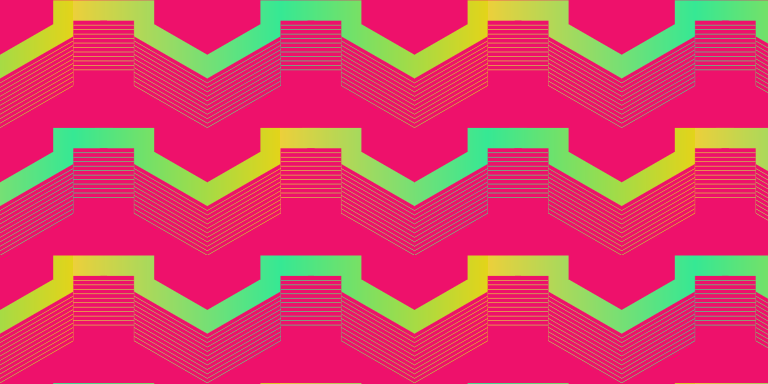
Write a Shadertoy shader that draws this pattern.

```glsl
// Stepped zigzag ribbons on hot pink, each trailing a stack of hairlines.
// One folded profile gives the ribbon edges; the hairlines repeat its lower
// edge, and the gradient swaps direction from cell to cell and row to row.

// Lengths are in units of 1/384 of the canvas height.
const float UNITS = 384.0;
const vec2 PERIOD = vec2(207.2, 127.6);
const vec2 ORIGIN = vec2(103.7, 0.3);   // plateau centre, distance from top
const float OUTER_HALF = 50.5;          // half width of the plateau
const float INNER_HALF = 30.4;          // half width of the notch below it
const float PLATEAU = 20.4;             // ribbon thickness on the plateau
const float VALLEY_TOP = 54.4;
const float VALLEY_BOTTOM = 78.2;
const float SLOPE = 0.575;
const float LINE_COUNT = 11.0;
const float LINE_GAP = 4.47;
const float LINE_WIDTH = 0.65;
const float SIDE_STRENGTH = 0.5;

const vec3 PINK = vec3(0.932, 0.066, 0.420);
const vec3 AMBER = vec3(0.925, 0.815, 0.230);
const vec3 YELLOW = vec3(0.890, 0.830, 0.100);
const vec3 TEAL = vec3(0.210, 0.910, 0.580);

// Soft step: 1 where the signed distance is positive.
float cover(float dist, float px) {
    return clamp(dist / px + 0.5, 0.0, 1.0);
}

// Share of a pixel filled by a hairline at the given distance.
float hairline(float dist, float px) {
    float h = 0.5 * LINE_WIDTH;
    float overlap = min(dist + 0.5 * px, h) - max(dist - 0.5 * px, -h);
    return clamp(overlap / px, 0.0, 1.0);
}

// Gradient between successive left notch edges.
vec3 ribbonColor(float x, float row) {
    float u = (x - ORIGIN.x + INNER_HALF) / PERIOD.x;
    float parity = mod(floor(u) + row, 2.0);
    return parity < 0.5 ? mix(AMBER, TEAL, fract(u))
                        : mix(TEAL, YELLOW, fract(u));
}

// x: ribbon coverage, y: hairline coverage; y runs downward from the row top.
vec2 rowCoverage(float x, float y, float px) {
    float halfCell = 0.5 * PERIOD.x;
    float d = abs(mod(x - ORIGIN.x + halfCell, PERIOD.x) - halfCell);
    float rise = SLOPE * (halfCell - d);
    float slantPx = px * sqrt(1.0 + SLOPE * SLOPE);

    // Ribbon: plateau joined to the valley, with the notch cut out
    float upper = max(VALLEY_TOP - rise, 0.0);
    float lower = max(VALLEY_BOTTOM - rise, PLATEAU);
    float plateau = cover(y, px) * cover(OUTER_HALF - d, px);
    float below = max(plateau, cover(y - upper, slantPx));
    float notch = cover(INNER_HALF - d, px) * cover(y - PLATEAU, px);
    float ribbon = below * cover(lower - y, slantPx) * (1.0 - notch);

    // Hairlines: shifted copies of the lower edge
    float start = d < INNER_HALF ? PLATEAU : lower;
    float k = clamp(round((y - start) / LINE_GAP), 1.0, LINE_COUNT);
    float lines = hairline(abs(y - start - k * LINE_GAP), px);

    // Faint sides of the notch
    float sideEnd = VALLEY_BOTTOM - SLOPE * (halfCell - INNER_HALF)
                  + LINE_COUNT * LINE_GAP;
    float side = hairline(abs(d - INNER_HALF), px)
               * cover(y - PLATEAU, px) * cover(sideEnd - y, px);
    return vec2(ribbon, max(lines, SIDE_STRENGTH * side));
}

void mainImage(out vec4 fragColor, in vec2 fragCoord) {
    float px = UNITS / iResolution.y;
    vec2 p = fragCoord * px;
    p.y = UNITS - p.y - ORIGIN.y;
    float firstRow = floor(p.y / PERIOD.y);

    // The next row is included so its top edge stays smooth
    vec3 color = PINK;
    for (int i = 0; i < 2; i++) {
        float row = firstRow + float(i);
        vec2 ink = rowCoverage(p.x, p.y - row * PERIOD.y, px);
        color = mix(color, ribbonColor(p.x, row), max(ink.x, ink.y));
    }
    fragColor = vec4(color, 1.0);
}
```
